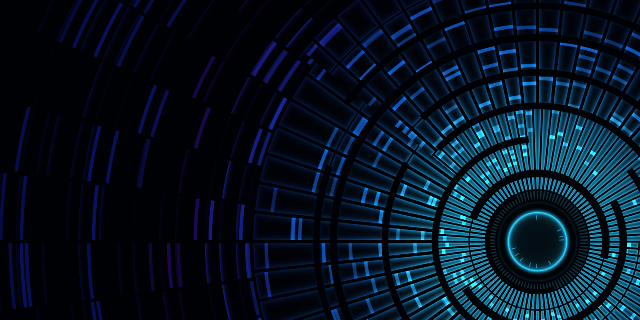
Give the GLSL for this background, as a Shadertoy shader.

```glsl
// Neon concentric dial: glowing ring cells and spokes around a dark round core.

// Lengths are in units of 1/384 of the canvas height; angles are in degrees.
const float UNITS = 384.0;
const vec2 CENTER = vec2(645.0, 94.0);
const int EDGES = 23;

const vec3 CYAN = vec3(0.13, 0.72, 0.90);
const vec3 BLUE = vec3(0.05, 0.36, 0.78);
const vec3 INDIGO = vec3(0.09, 0.14, 0.62);
const vec3 VIOLET = vec3(0.14, 0.03, 0.40);
const vec3 NAVY = vec3(0.03, 0.07, 0.40);
const vec3 BACKDROP = vec3(0.001, 0.003, 0.014);

// Ring radii on the left side, and the inner ones that differ on the top side.
const float LEFT_EDGES[EDGES] = float[EDGES](
    50., 62., 82., 123., 183., 245., 265., 342., 352., 363., 383., 400.,
    436., 455., 487., 505., 527., 552., 567., 596., 608., 627., 652.);
const float TOP_EDGES[9] = float[9](50., 62., 82., 122., 163., 203., 244., 283., 320.);

float hash(vec2 p) {
    vec3 q = fract(p.xyx * vec3(0.1031, 0.1030, 0.0973));
    q += dot(q, q.yzx + 33.33);
    return fract((q.x + q.y) * q.z);
}

float ringEdge(int i, float angle) {
    bool left = angle > 141.0 && angle < 290.0;
    if (i == 3 && angle < 95.0) return 84.0;
    return (left || i > 8) ? LEFT_EDGES[i] : TOP_EDGES[min(i, 8)];
}

vec3 radialColor(float r) {
    vec3 c = mix(CYAN, BLUE, smoothstep(95.0, 260.0, r));
    c = mix(c, INDIGO, smoothstep(270.0, 365.0, r));
    c = mix(c, VIOLET, smoothstep(385.0, 415.0, r));
    return mix(c, NAVY, smoothstep(440.0, 500.0, r));
}

// Coverage of a circular stroke between two angles.
float arc(float r, float angle, float radius, float halfWidth, float from, float to, float px) {
    float offset = abs(mod(angle - 0.5 * (from + to) + 180.0, 360.0) - 180.0);
    float along = radians(offset - 0.5 * (to - from)) * r;
    float d = max(abs(r - radius) - halfWidth, along);
    return 1.0 - smoothstep(-0.5 * px, 0.5 * px, d);
}

// Light of one ring band split into cells, with random crossbars.
vec3 bandLight(float r, float angle, float lo, float hi, float px) {
    bool outer = lo > 340.0;
    float count = lo < 122.5 ? 90.0 : (outer ? 48.0 : 60.0);
    float turn = angle / 360.0 * count;
    vec2 id = vec2(floor(turn), lo);
    float side = (0.5 - abs(fract(turn) - 0.5)) * radians(360.0 / count) * r;
    float rim = min(r - lo, hi - r);
    float gap = lo < 122.5 ? 1.2 : 2.0;
    float d = min(side - gap, rim - 1.0);
    float inside = smoothstep(-0.5 * px, 0.5 * px, d);

    // Outlines glow inside the cell; far cells light only their outer rim.
    float strength = mix(0.95, 0.34, smoothstep(90.0, 290.0, r));
    float light = strength * (exp(-max(d, 0.0) / 2.6) + 0.12 * exp(-max(d, 0.0) / 12.0));
    if (outer) {
        float lit = smoothstep(0.25, 1.0, hash(id + 7.0));
        float falloff = mix(1.0, 0.55, smoothstep(390.0, 430.0, r));
        light = falloff * (0.08 + 0.9 * lit) * exp(-max(hi - r - 1.0, 0.0) / 2.0);
    }
    if (lo < 61.0) light *= 0.3;

    float bars = 0.0;
    for (int k = 0; k < 3; k++) {
        float seed = float(k) * 17.0;
        float at = mix(lo + 4.0, hi - 4.0, hash(id + seed + 3.0));
        float on = step(outer ? 0.88 : 0.66, hash(id + seed + 31.0));
        float shape = 1.0 - smoothstep(1.5, 1.5 + px, abs(r - at));
        bars = max(bars, on * shape * mix(0.45, 0.9, hash(id + seed + 5.0)));
    }
    if (lo < 80.0) bars = 0.0;
    return radialColor(r) * inside * (light + bars);
}

// Black arcs that cut through the cells.
float darkArcs(float r, float a, float px) {
    float m = arc(r, a, 60.0, 3.0, 115.0, 290.0, px);
    m = max(m, arc(r, a, 82.0, 4.5, -14.0, 160.0, px));
    m = max(m, arc(r, a, 103.0, 4.5, 213.0, 388.0, px));
    m = max(m, arc(r, a, 123.0, 4.0, 95.0, 235.0, px));
    m = max(m, arc(r, a, 140.0, 4.0, -20.0, 38.0, px));
    m = max(m, arc(r, a, 163.0, 4.0, 0.0, 137.0, px));
    m = max(m, arc(r, a, 183.0, 4.0, 149.0, 235.0, px));
    m = max(m, arc(r, a, 203.0, 4.0, 0.0, 133.0, px));
    m = max(m, arc(r, a, 245.0, 4.5, 0.0, 360.0, px));
    m = max(m, arc(r, a, 265.5, 4.0, 160.0, 235.0, px));
    return max(m, arc(r, a, 283.0, 4.0, 0.0, 144.0, px));
}

// Dark disc with a luminous rim and a few short ticks.
vec3 coreLight(float r, float angle, float px) {
    float rim = exp(-abs(r - 35.0) / 1.6) + 0.3 * exp(-abs(r - 34.0) / 5.0);
    rim *= 1.0 - smoothstep(37.0, 43.0, r);
    float tickId = floor(angle / 8.0);
    float tick = arc(r, mod(angle, 8.0), 29.0, 2.5, 3.0, 5.0, px);
    tick *= step(0.7, hash(vec2(tickId, 9.0)));
    float body = 0.07 * (1.0 - smoothstep(32.0, 36.0, r));
    float halo = 0.13 * exp(-abs(r - 47.0) / 1.2);
    return CYAN * (rim + 0.6 * tick + body + halo);
}

void mainImage(out vec4 fragColor, in vec2 fragCoord) {
    float px = UNITS / iResolution.y;
    vec2 p = fragCoord * px - CENTER;
    float r = length(p);
    float angle = mod(degrees(atan(p.y, p.x)), 360.0);

    vec3 color = coreLight(r, angle, px);
    for (int i = 0; i < EDGES - 1; i++) {
        float lo = ringEdge(i, angle), hi = ringEdge(i + 1, angle);
        if (r >= lo && r < hi) color += bandLight(r, angle, lo, hi, px);
    }
    color *= 1.0 - darkArcs(r, angle, px);
    fragColor = vec4(BACKDROP + color, 1.0);
}
```
